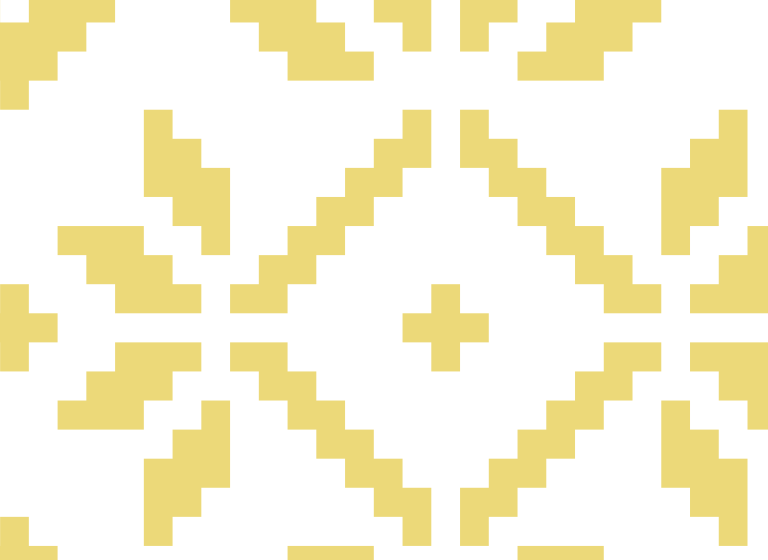
Reproduce this pattern procedurally as a WebGL 2 fragment shader.

```glsl
#version 300 es
precision highp float;
// Draws a stepped lattice of gold diamonds, crosses and slanted petals on white.

uniform vec2 u_resolution;
out vec4 outColor;

const vec3 WHITE = vec3(1.0);
const vec3 GOLD = vec3(0.925, 0.851, 0.475);
const vec2 CELL = vec2(0.03743, 0.05193);   // stitch size, fraction of canvas
const vec2 CENTRE = vec2(0.5803, 0.4146);   // middle of the main diamond
const vec2 REPEAT = vec2(30.0, 31.0);       // stitches per repeat
const float HALF_REPEAT = 15.0;

bool within(float v, float lo, float hi) {
    return v > lo - 0.5 && v < hi + 0.5;
}

// Slanted band, three stitches thick, stepping one stitch per row.
bool petal(float across, float along, float first, float count, float offset) {
    return within(across, first, first + count - 1.0)
        && within(along - across, offset, offset + 2.0);
}

bool plusSign(vec2 p) {
    return p.x + p.y < 1.5;
}

// Double-stitch outline, open at its four corners.
bool diamond(vec2 p) {
    return min(p.x, p.y) > 0.5 && within(p.x + p.y, 7.0, 8.0);
}

// 1 where a stitch is gold, 0 where it is white.
float stitch(vec2 cell) {
    vec2 c = mod(cell + HALF_REPEAT, REPEAT) - HALF_REPEAT;
    vec2 p = abs(c);
    vec2 side = vec2(HALF_REPEAT - p.x, p.y);
    // One blank row separates the upper motifs from the diamond.
    vec2 q = vec2(p.x, p.y - step(0.5, c.y));

    bool gold = plusSign(p) || plusSign(side) || diamond(p);
    // Petals left and right of the diamond
    gold = gold || petal(p.y, p.x, 1.0, 3.0, 8.0)
                || petal(p.x, p.y, 8.0, 3.0, -5.0);
    // Petals above and below it
    gold = gold || petal(q.x, q.y, 1.0, 3.0, 8.0)
                || petal(q.y, q.x, 8.0, 3.0, -5.0);
    // Chevrons between neighbouring diamonds
    gold = gold || petal(side.x, q.y, 0.0, 4.0, 7.0);
    return gold ? 1.0 : 0.0;
}

// Area coverage of a pixel footprint over the stitches it touches.
float coverage(vec2 g, vec2 footprint) {
    vec2 lo = floor(g - 0.5 * footprint);
    vec2 hi = floor(g + 0.5 * footprint);
    vec2 w = clamp((g + 0.5 * footprint - hi) / footprint, 0.0, 1.0);
    float bottom = mix(stitch(lo), stitch(vec2(hi.x, lo.y)), w.x);
    float top = mix(stitch(vec2(lo.x, hi.y)), stitch(hi), w.x);
    return mix(bottom, top, w.y);
}

void main() {
    vec2 uv = gl_FragCoord.xy / u_resolution;
    vec2 grid = (uv - CENTRE) / CELL + 0.5;
    vec2 footprint = 1.0 / (u_resolution * CELL);
    outColor = vec4(mix(WHITE, GOLD, coverage(grid, footprint)), 1.0);
}
```
